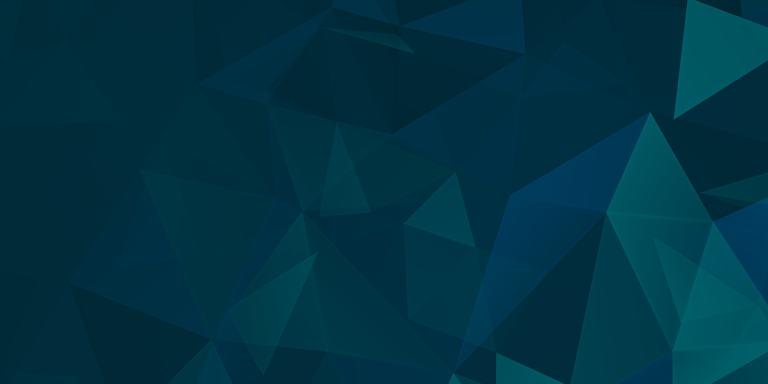
A Shadertoy shader for this background:

```glsl
#define NIGHT vec3(0.0, 0.135, 0.175)
#define BASE_LEFT vec3(0.0, 0.168, 0.222)
#define BASE_RIGHT vec3(0.0, 0.178, 0.245)
#define TEAL vec3(0.0, 0.385, 0.425)
#define BLUE vec3(0.0, 0.240, 0.380)
#define GREEN vec3(0.0, 0.300, 0.270)
#define JITTER 0.44
#define COARSE_CELLS 3.1
#define FINE_CELLS 4.6
#define FINE_SHARE 0.40
#define RIM_WIDTH 0.004
#define RIM_GAIN 0.20

vec3 hash3(vec2 p) {
    vec3 q = fract(p.xyx * vec3(0.1031, 0.1030, 0.0973));
    q += dot(q, q.yxz + 33.33);
    return fract((q.xxy + q.yzz) * q.zyx);
}

float cornerSlope(vec2 corner, vec2 offset) {
    return dot(hash3(corner + 71.0).xy * 2.0 - 1.0, offset);
}

float gradientNoise(vec2 p) {
    vec2 i = floor(p), f = p - i;
    vec2 u = f * f * f * (f * (f * 6.0 - 15.0) + 10.0);
    vec2 e = vec2(1.0, 0.0);
    return mix(mix(cornerSlope(i, f), cornerSlope(i + e, f - e), u.x),
               mix(cornerSlope(i + e.yx, f - e.yx), cornerSlope(i + 1.0, f - 1.0), u.x), u.y);
}

vec2 meshVertex(vec2 id) {
    return id + JITTER * (2.0 * hash3(id).xy - 1.0);
}

// Twice the signed area, positive for counter-clockwise corners
float area2(vec2 a, vec2 b, vec2 c) {
    vec2 u = b - a, v = c - a;
    return u.x * v.y - u.y * v.x;
}

// Facets fade out in the calm area at the left and grow toward the lower right
float facetStrength(vec2 c) {
    vec2 calm = (c - vec2(0.42, 0.62)) / vec2(0.55, 0.32);
    float open = 1.0 - exp(-dot(calm, calm));
    float right = smoothstep(0.5, 1.7, c.x - 0.6 * (c.y - 0.5));
    return max(0.07, open * smoothstep(-0.1, 0.55, c.x) * mix(0.72, 1.1, right));
}

// Teal gathers low and to the right, darker hues toward the top
vec3 facetTint(vec2 c, float pick) {
    float hue = pick + 0.4 * gradientNoise(c * 1.7) + 0.35 * (c.y - 0.5) - 0.08 * (c.x - 1.0);
    return hue < 0.45 ? TEAL : hue < 0.72 ? BLUE : hue < 0.78 ? GREEN : NIGHT;
}

// One shaded triangle as premultiplied colour and opacity
vec4 facet(vec2 p, vec2 a, vec2 b, vec2 c, vec2 key, vec2 origin, mat2 turn, float cells, float share) {
    vec3 sides = vec3(length(b - a), length(c - b), length(a - c));
    vec3 areas = vec3(area2(a, b, p), area2(b, c, p), area2(c, a, p));
    vec3 dist = areas / sides / cells;
    float inside = min(dist.x, min(dist.y, dist.z));
    float cover = clamp(inside * iResolution.y + 0.5, 0.0, 1.0);
    float area = area2(a, b, c);
    if (cover <= 0.0 || area < 0.01) return vec4(0.0);

    vec3 rnd = hash3(key + 17.0);
    if (rnd.z > share) return vec4(0.0);
    vec2 centre = ((a + b + c) / 3.0 - origin) * turn / cells;
    float fade = dot(areas / area, hash3(key + 43.0));
    float rim = exp(-max(inside, 0.0) / RIM_WIDTH) * RIM_GAIN * rnd.x;
    float level = mix(0.06, 1.0, pow(rnd.x, 1.3));
    float opacity = facetStrength(centre) * (level * mix(0.2, 1.2, fade) + rim);
    opacity = clamp(opacity, 0.0, 0.9);
    return vec4(facetTint(centre, rnd.y), 1.0) * opacity * cover;
}

// Jittered grid, each cell cut along its shorter diagonal
vec4 mesh(vec2 p, float cells, float angle, vec2 origin, float share) {
    mat2 turn = mat2(cos(angle), sin(angle), -sin(angle), cos(angle));
    vec2 q = turn * p * cells + origin;
    vec4 sum = vec4(0.0);
    for (int y = -1; y <= 1; y++) {
        for (int x = -1; x <= 1; x++) {
            vec2 id = floor(q) + vec2(x, y);
            vec2 a = meshVertex(id), b = meshVertex(id + vec2(1.0, 0.0));
            vec2 c = meshVertex(id + 1.0), d = meshVertex(id + vec2(0.0, 1.0));
            bool cutAC = distance(a, c) < distance(b, d);
            vec2 key = id * vec2(2.0, 1.0);
            sum += facet(q, a, b, cutAC ? c : d, key, origin, turn, cells, share);
            sum += facet(q, cutAC ? a : b, c, d, key + vec2(1.0, 0.0), origin, turn, cells, share);
        }
    }
    return sum / max(sum.a, 1.0);
}

void mainImage(out vec4 fragColor, in vec2 fragCoord) {
    vec2 p = fragCoord / iResolution.y;

    // Dim ground with a broad, soft drift
    vec3 color = mix(BASE_LEFT, BASE_RIGHT, smoothstep(0.1, 1.2, p.x));
    color *= 1.0 + 0.05 * gradientNoise(p * 1.6 + 5.0);

    // Large facets, then sparse smaller ones laid over them
    vec4 large = mesh(p, COARSE_CELLS, 0.45, vec2(23.0, 41.0), 1.0);
    color = color * (1.0 - large.a) + large.rgb;
    vec4 small = mesh(p, FINE_CELLS, -0.3, vec2(67.0, 12.0), FINE_SHARE);
    color = color * (1.0 - small.a) + small.rgb;

    fragColor = vec4(color, 1.0);
}
```
